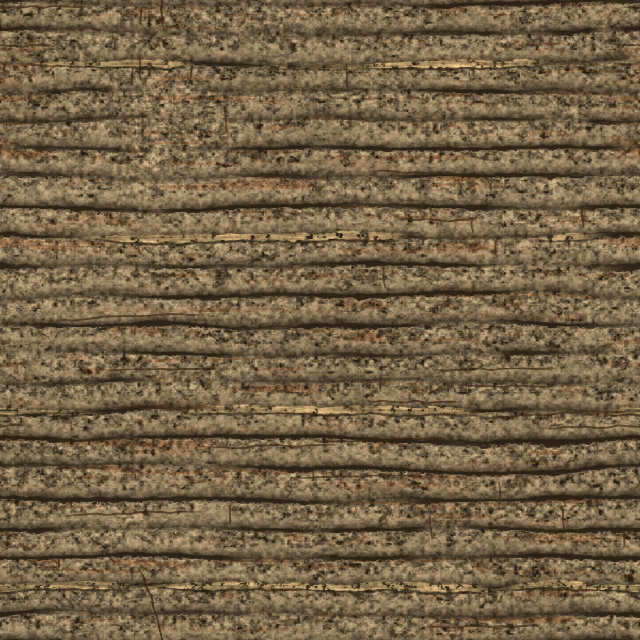
This texture is drawn by a Shadertoy shader. Its source:

```glsl
#define ROWS 22.0
#define STRAW_EVERY 6.0
#define STRANDS 36
#define DARK vec3(0.16, 0.12, 0.07)
#define LIGHT vec3(0.80, 0.69, 0.535)
#define RUST vec3(0.46, 0.28, 0.15)
#define STRAW vec3(0.80, 0.67, 0.47)
#define CRACK vec3(0.24, 0.14, 0.07)

float hash(vec2 p) {
    vec3 q = fract(p.xyx * 0.1031);
    q += dot(q, q.yzx + 33.33);
    return fract((q.x + q.y) * q.z);
}

// Value noise that wraps over the unit square
float noise(vec2 uv, vec2 cells) {
    vec2 p = uv * cells, i = floor(p), f = p - i;
    f = f * f * (3.0 - 2.0 * f);
    vec2 a = floor(mod(i + 0.5, cells)), b = floor(mod(i + 1.5, cells));
    vec2 seed = cells.yx + 7.0;
    return mix(mix(hash(a + seed), hash(vec2(b.x, a.y) + seed), f.x),
               mix(hash(vec2(a.x, b.y) + seed), hash(b + seed), f.x), f.y);
}

float fbm(vec2 uv, vec2 cells) {
    float sum = 0.0, weight = 0.5;
    for (int i = 0; i < 3; i++) {
        sum += weight * noise(uv, cells);
        cells *= 2.0;
        weight *= 0.6;
    }
    return sum / 0.98;
}

// Thin bent line, wrapped at the canvas borders
float strand(vec2 uv, vec2 centre, float angle, float halfLength, float bend) {
    vec2 d = fract(uv - centre + 0.5) - 0.5;
    vec2 along = vec2(cos(angle), sin(angle));
    vec2 q = vec2(dot(d, along), dot(d, vec2(-along.y, along.x)));
    q.y += bend * q.x * q.x + 0.004 * (noise(uv, vec2(60.0)) - 0.5);
    return (1.0 - smoothstep(0.0006, 0.0024, abs(q.y)))
         * (1.0 - smoothstep(0.7, 1.0, abs(q.x) / halfLength));
}

void mainImage(out vec4 fragColor, in vec2 fragCoord) {
    vec2 uv = fragCoord / iResolution.xy;
    float grit = fbm(uv, vec2(150.0, 170.0)) - 0.5;
    float clump = fbm(uv, vec2(50.0, 80.0)) - 0.5;
    float broad = fbm(uv, vec2(4.0, 6.0)) - 0.5;

    // Wavering rows, counted downward; each ends in a groove
    float level = (1.0 - uv.y) * ROWS - 0.15 + 0.55 * (fbm(uv, vec2(4.0, 11.0)) - 0.5);
    float v = level + 0.12 * clump;
    float row = floor(v), f = v - row;
    float line = floor(v + 0.5);

    // Worn patch where the grooves are filled in
    vec2 patchPos = (uv - vec2(0.28, 0.81)) / vec2(0.10, 0.085);
    float wear = 1.0 - smoothstep(0.6, 1.2, length(patchPos) + 1.6 * (fbm(uv, vec2(12.0, 16.0)) - 0.5));
    wear = max(wear, 0.7 * smoothstep(0.62, 0.76, fbm(uv, vec2(5.0, 22.0))));

    // Rough crust above, smooth rounded ridge below
    float crustEnd = 0.30 + 0.35 * noise(vec2(uv.x, row / ROWS), vec2(6.0, ROWS));
    float crust = 1.0 - smoothstep(-0.12, 0.12, f - crustEnd + 0.6 * clump + 0.4 * grit);
    crust = max(crust, wear);
    float flecks = smoothstep(0.66, 0.90, noise(uv, vec2(230.0, 250.0)));
    float pits = smoothstep(0.68, 0.88, noise(uv, vec2(180.0, 220.0)));
    float ridgeTone = mix(0.67, 0.42, smoothstep(0.55, 0.95, f)) + 0.75 * grit - 0.14 * pits;
    float crustTone = 0.55 + 1.25 * grit + 0.45 * clump + 0.22 * flecks - 0.30 * pits;
    float tone = mix(ridgeTone, crustTone, crust) + 0.16 * broad;

    // Groove shadow: soft from above, with a ragged lip below
    float depth = 0.35 + 0.65 * smoothstep(0.15, 0.65, noise(vec2(uv.x, line / ROWS), vec2(7.0, ROWS)));
    float lip = 0.05 + 0.35 * clump + 0.20 * grit;
    float shade = 0.35 * smoothstep(0.70, 0.92, f) + 0.65 * smoothstep(0.88, 0.96, f);
    float groove = max(shade, 1.0 - smoothstep(lip - 0.03, lip + 0.04, f));
    groove = mix(groove, 1.0, 1.0 - smoothstep(0.0, 0.03, f));
    tone *= 1.0 - 0.95 * groove * depth * (1.0 - 0.85 * wear);
    vec3 color = mix(DARK, LIGHT, clamp(tone, 0.0, 1.0));

    // Rust streaks and blotches
    float streak = smoothstep(0.60, 0.74, fbm(uv, vec2(7.0, 130.0)));
    float blotch = smoothstep(0.66, 0.80, fbm(uv, vec2(20.0, 44.0)));
    float rust = max(streak * (0.25 + 0.55 * crust), 0.6 * blotch * crust);
    color = mix(color, RUST * (0.4 + tone), 0.6 * rust);

    // Pale straw lying in every sixth groove, shadowed beneath
    float strawLine = floor((level - 2.0) / STRAW_EVERY + 0.5) * STRAW_EVERY + 2.0;
    float offset = level - strawLine + 0.16 * (fbm(uv, vec2(18.0, 22.0)) - 0.5) + 0.15 * clump;
    float presence = smoothstep(0.15, 0.6, noise(vec2(uv.x, strawLine / ROWS), vec2(9.0, ROWS)));
    float halfWidth = 0.03 + 0.09 * presence;
    float straw = presence * (1.0 - smoothstep(halfWidth - 0.03, halfWidth + 0.03, abs(offset)));
    float under = presence * (1.0 - smoothstep(0.02, 0.08, abs(offset - halfWidth - 0.03)));
    float fibre = 0.86 + 0.9 * (fbm(uv, vec2(14.0, 240.0)) - 0.5) + 0.6 * grit;
    color = mix(color, DARK, 0.65 * under);
    color = mix(color, STRAW * fibre, 0.9 * straw * smoothstep(-0.24, -0.06, grit + 0.3 * clump));

    // Upright cracks, level twigs and one long stem
    float marks = strand(uv, vec2(0.245, 0.035), -1.33, 0.09, 1.5);
    for (int i = 0; i < STRANDS; i++) {
        float id = float(i);
        vec2 centre = vec2(hash(vec2(id, 3.0)), hash(vec2(id, 17.0)));
        float vary = hash(vec2(id, 41.0));
        bool upright = i % 2 == 0;
        float angle = upright ? 1.57 + 0.2 * (vary - 0.5) : 0.10 * (vary - 0.5);
        float halfLength = (upright ? 0.014 : 0.08) * (0.7 + vary);
        marks = max(marks, 0.8 * strand(uv, centre, angle, halfLength, 0.5 * vary - 0.25));
    }
    color = mix(color, CRACK, 0.85 * marks);
    fragColor = vec4(color, 1.0);
}
```
